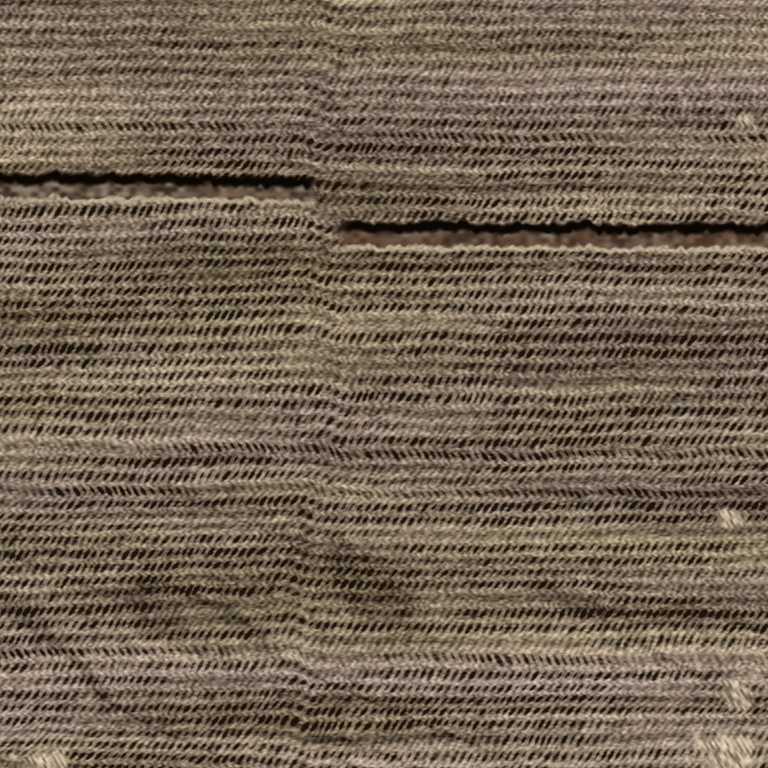
Give the GLSL for this texture, as a three.js fragment shader.

```glsl
varying vec2 vUv;

const float ROWS = 56.0;
const float STITCHES = 96.0;
const float TAU = 6.28318;
const vec3 SHADOW = vec3(0.08, 0.045, 0.015);
const vec3 STRAW = vec3(0.73, 0.66, 0.57);
const vec3 RUST = vec3(0.34, 0.22, 0.15);
const vec3 PALE = vec3(0.86, 0.79, 0.68);

float hash(vec2 p) {
  vec3 q = fract(p.xyx * 0.1031);
  q += dot(q, q.yzx + 33.33);
  return fract((q.x + q.y) * q.z);
}

float noise(vec2 p) {
  vec2 i = floor(p);
  vec2 f = fract(p);
  f = f * f * (3.0 - 2.0 * f);
  float low = mix(hash(i), hash(i + vec2(1.0, 0.0)), f.x);
  float high = mix(hash(i + vec2(0.0, 1.0)), hash(i + 1.0), f.x);
  return mix(low, high, f.y);
}

float band(float v, float a, float b, float soft) {
  return smoothstep(a - soft, a + soft, v) * (1.0 - smoothstep(b - soft, b + soft, v));
}

// Slanted dark gap between two stitches of a row
float stitchHole(float x, float rowY) {
  float row = floor(rowY);
  float f = fract(rowY) - 0.5;
  float lean = hash(vec2(row, 3.0)) > 0.1 ? 1.05 : -1.0;
  float jitter = 1.1 * noise(vec2(x * 22.0, row * 5.3));
  float c = x * STITCHES + hash(vec2(row, 8.0)) + jitter - lean * f;
  float chance = hash(vec2(floor(c), row));
  float size = 0.75 + 0.45 * chance;
  vec2 d = vec2((fract(c) - 0.5) / 0.34, (f + 0.1 * chance) / 0.4) / size;
  return (0.7 + 0.3 * chance) * (1.0 - smoothstep(0.3, 1.2, length(d)));
}

// Plaited fibres on the ridge between two rows of holes
float plait(float x, float rowY) {
  float ridge = floor(rowY + 0.5);
  float f = rowY - ridge;
  float bend = mix(f, abs(f), step(0.4, hash(vec2(ridge, 5.0))));
  float wander = 1.5 * noise(vec2(x * 30.0, ridge * 3.7));
  return sin(TAU * (x * STITCHES * 1.1 + wander - 1.6 * bend));
}

// Open slit: pocket below, dark gap above, pale lip underneath
vec3 addSlit(vec3 color, vec2 uv, float level, float mask, float redness) {
  float rough = noise(uv * vec2(55.0, 20.0)) + noise(uv * vec2(150.0, 90.0)) - 1.0;
  float d = (uv.y - level) / 0.016 + 0.4 * rough;
  float mottle = noise(uv * vec2(110.0, 150.0));
  vec3 pocket = mix(SHADOW, STRAW, 0.15 + 0.65 * mottle);
  pocket = mix(pocket, RUST, redness * noise(uv * vec2(25.0, 60.0)));
  color = mix(color, PALE, 0.6 * mask * band(d, -1.5, -1.0, 0.2));
  color = mix(color, pocket, mask * band(d, -1.05, 0.4, 0.2));
  return mix(color, SHADOW * 0.5, mask * band(d, 0.0, 0.8, 0.25));
}

// Frayed pale fibres spreading from a point
vec3 addTuft(vec3 color, vec2 uv, vec2 center, float radius) {
  vec2 p = uv - center;
  float reach = length(p * vec2(1.0, 1.25)) / radius;
  float ragged = reach + 0.9 * (noise(uv * 65.0) - 0.5);
  float strands = noise(vec2(p.x + 0.6 * p.y, p.y - 0.6 * p.x) * vec2(280.0, 80.0));
  float cover = 1.0 - smoothstep(0.35, 1.1, ragged);
  return mix(color, mix(SHADOW, PALE, 0.45 + 0.75 * strands), 0.8 * cover);
}

void main() {
  vec2 uv = vUv;

  // Two panels whose rows shift at a ragged seam
  float seam = 0.42 + 0.04 * (noise(vec2(uv.y * 9.0, 2.0)) - 0.5);
  seam += 0.02 * (noise(vec2(uv.y * 25.0, 6.0)) - 0.5);
  seam -= 0.05 * (1.0 - smoothstep(0.2, 0.5, uv.y));
  float side = smoothstep(seam - 0.012, seam + 0.012, uv.x);
  float sway = 0.5 * noise(uv * vec2(3.0, 5.0)) + 0.3 * noise(uv * vec2(16.0, 22.0));
  sway += 0.7 * noise(vec2(uv.x * 1.5, uv.y * 17.0));
  float rowY = uv.y * ROWS + sway + 0.5 * side;

  // Wear: rows are closer knit at the top and creased at the bottom
  float top = smoothstep(0.76, 0.92, uv.y);
  float patchy = noise(vec2(uv.x * 7.0, floor(rowY) * 7.3));
  float depth = mix(1.0, 0.5, top) * (0.3 + 0.7 * smoothstep(0.1, 0.65, patchy));
  float fold = noise(vec2(uv.x * 4.0, uv.y * 19.0 + uv.x * 8.0));
  float crease = band(fold, 0.46, 0.54, 0.05) * (1.0 - smoothstep(0.2, 0.42, uv.y));

  // Lightness of the weave
  float streak = noise(vec2(uv.x * 4.0, rowY * 0.8)) - 0.5;
  float broad = noise(uv * vec2(2.5, 14.0)) - 0.5;
  float grain = noise(vec2(uv.x + 0.4 * uv.y, uv.y) * vec2(230.0, 340.0)) - 0.5;
  float fleck = noise(vec2(uv.x - 0.7 * uv.y, uv.y) * vec2(150.0, 390.0)) - 0.5;
  float ridge = cos(TAU * rowY);
  float light = 0.67 + 0.03 * top + 0.09 * ridge + 0.3 * streak + 0.18 * broad;
  light += 0.32 * grain + 0.28 * fleck;
  light += 0.12 * plait(uv.x, rowY) * (0.6 + 0.4 * ridge);
  light -= 0.68 * depth * stitchHole(uv.x, rowY) + 0.2 * crease;
  vec3 color = mix(SHADOW, STRAW, clamp(light, 0.04, 1.2));

  // Faint shifts between greyish and yellowish yarn
  float tint = noise(vec2(uv.x * 2.5, uv.y * 17.0));
  color *= mix(vec3(1.0, 1.01, 0.93), vec3(1.0, 0.985, 1.04), tint);

  // One slit in each panel
  float leftMask = 1.0 - smoothstep(0.40, 0.415, uv.x);
  float rightMask = smoothstep(0.425, 0.46, uv.x);
  float leftLevel = 0.762 - 0.03 * uv.x * uv.x;
  color = addSlit(color, uv, leftLevel, leftMask, 0.3);
  color = addSlit(color, uv, 0.697, rightMask, 0.75);

  // Frayed spots along the right edge and in the lower corners
  for (int i = 0; i < 3; i++) {
    float k = float(i);
    vec2 spot = vec2(0.95 + 0.03 * hash(vec2(k, 4.0)), 0.1 + 0.22 * k + 0.15 * k * (k - 1.0));
    color = addTuft(color, uv, spot, 0.032 - 0.006 * k);
  }
  color = addTuft(color, uv, vec2(0.95, 0.02), 0.05);
  color = addTuft(color, uv, vec2(0.06, 0.0), 0.055);

  gl_FragColor = vec4(color, 1.0);
}
```
